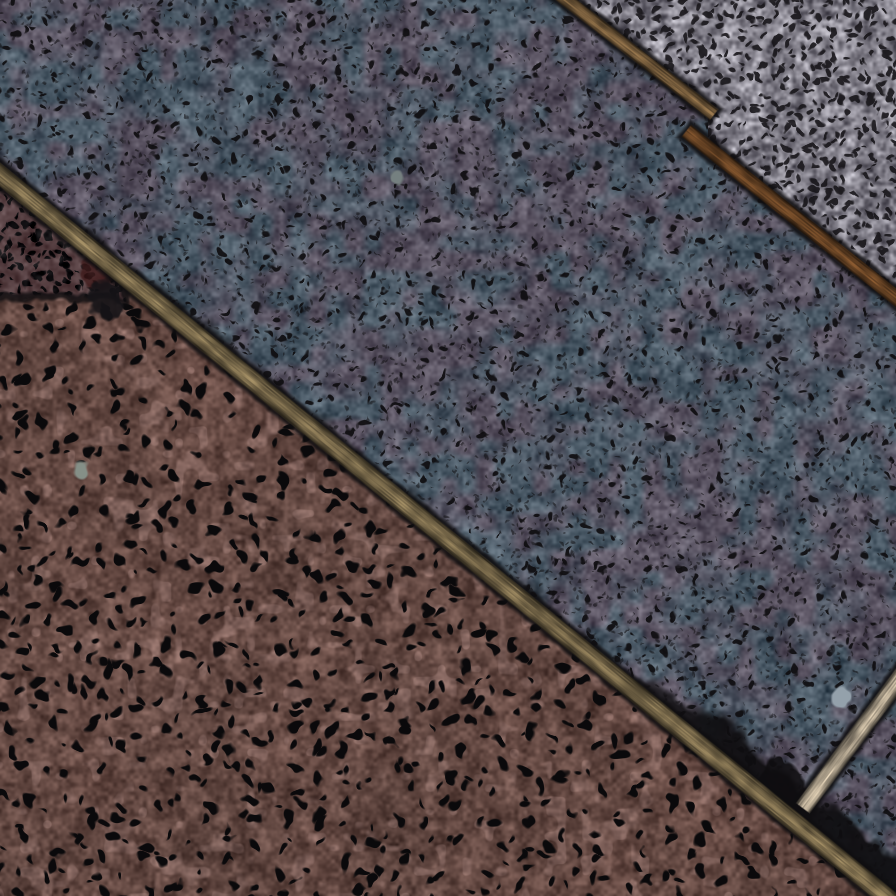
This texture is drawn by a WebGL 2 fragment shader. Its source:

```glsl
#version 300 es
precision highp float;

#define SLATE vec3(0.325, 0.335, 0.38)
#define BRICK vec3(0.385, 0.28, 0.255)
#define GRANITE vec3(0.50, 0.49, 0.53)
#define SOOT vec3(0.055, 0.05, 0.06)
#define BRASS vec3(0.47, 0.41, 0.29)
#define RUST vec3(0.40, 0.26, 0.14)
#define STEEL vec3(0.66, 0.61, 0.53)
#define SEAM_START vec2(0.0, 0.805)
#define SEAM_END vec2(0.983, 0.004)
#define SEAM_WIDTH 0.0105
#define GRAIN 0.20

uniform vec2 u_resolution;
out vec4 fragColor;

vec2 hash2(vec2 p) {
  vec3 h = fract(p.xyx * vec3(0.1031, 0.1030, 0.0973));
  h += dot(h, h.yzx + 33.33);
  return fract((h.xx + h.yz) * h.zy);
}

float noise(vec2 p) {
  vec2 i = floor(p), f = fract(p);
  f = f * f * (3.0 - 2.0 * f);
  vec2 e = vec2(0.0, 1.0);
  return mix(mix(hash2(i).x, hash2(i + e.yx).x, f.x),
             mix(hash2(i + e.xy).x, hash2(i + e.yy).x, f.x), f.y);
}

float fbm(vec2 p) {
  return 0.5 * noise(p) + 0.3 * noise(p * 2.1 + 7.0) + 0.2 * noise(p * 4.3 + 19.0);
}

// Coverage of randomly turned, ragged chips, at most one per cell
float chips(vec2 p, float cells, float size, float keep, float px) {
  vec2 q = p * cells;
  q += 0.4 * vec2(noise(q * 2.3), noise(q * 2.3 + 31.0));
  float d = 1.0;
  for (int j = -1; j <= 1; j++)
    for (int i = -1; i <= 1; i++) {
      vec2 id = floor(q) + vec2(i, j);
      vec2 r = hash2(id + 5.0), s = hash2(id + 71.3);
      float a = 6.283 * s.x;
      vec2 v = mat2(cos(a), sin(a), -sin(a), cos(a)) * (q - id - r);
      float radius = size * (0.5 + 0.8 * s.y);
      if (hash2(id + 143.7).x < keep) d = min(d, length(v * vec2(0.75, 1.35)) - radius);
    }
  float soft = max(0.07, px * cells);
  return 1.0 - smoothstep(-soft, soft, d);
}

// Signed distance to the line a-b, positive on its upper right
float side(vec2 p, vec2 a, vec2 b) {
  vec2 t = normalize(b - a);
  return dot(p - a, vec2(-t.y, t.x));
}

// Metal strip with a rounded profile, scratches and dark gaps
vec3 strip(vec3 ground, vec2 p, vec2 a, vec2 b, float w, vec3 tint, float px) {
  vec2 t = normalize(b - a);
  float along = dot(p - a, t), s = side(p, a, b);
  float ends = max(-along, along - length(b - a));
  float d = max(abs(s) - w, ends);
  float x = s / w;
  float scratch = noise(vec2(along * 45.0, s * 650.0));
  vec3 metal = tint * (0.62 + 0.4 * scratch + 0.28 * exp(-8.0 * (x + 0.1) * (x + 0.1)));
  metal *= 1.0 - 0.5 * smoothstep(0.55, 1.0, abs(x));
  metal *= 0.85 + 0.3 * noise(p * 80.0);
  float gap = 1.0 - smoothstep(0.0, 0.006, d - 0.002 * noise(p * 90.0));
  ground = mix(ground, SOOT, 0.85 * gap);
  return mix(ground, metal, 1.0 - smoothstep(-px, px, d));
}

float spot(vec2 p, vec2 c, float r) {
  float d = length((p - c) * vec2(1.0, 0.85)) + 0.005 * (noise(p * 130.0) - 0.5);
  return 1.0 - smoothstep(r - 0.002, r + 0.002, d);
}

void main() {
  vec2 p = gl_FragCoord.xy / u_resolution;
  float px = 1.0 / min(u_resolution.x, u_resolution.y);
  float seam = side(p, SEAM_START, SEAM_END);
  float broad = fbm(p * 9.0), mottle = fbm(p * 65.0), fine = noise(p * 210.0);
  float grain = (mottle - 0.5) * 1.4 + (fine - 0.5) * 0.7;

  // Slate band with teal and violet mottling
  vec3 slate = SLATE + mix(vec3(-0.035, 0.015, 0.02), vec3(0.025, -0.012, 0.0),
                           smoothstep(0.3, 0.65, 0.5 * broad + 0.5 * noise(p * 48.0)));
  slate += GRAIN * grain;
  slate = mix(slate, SOOT, 0.55 * chips(p + 3.0, 125.0, 0.22, 0.5, px));
  slate = mix(slate, SOOT, 0.92 * chips(p, 62.0, 0.20, 0.55, px));

  // Brick field with large black chips
  vec3 brick = BRICK * (0.88 + 0.24 * broad) + GRAIN * grain * vec3(1.0, 0.85, 0.8);
  brick += vec3(0.10, 0.09, 0.09) * smoothstep(0.68, 0.85, noise(p * 75.0 + 40.0));
  brick = mix(brick, SOOT * 0.7, chips(p + 1.7, 48.0, 0.255, 0.72, px));

  // Broken corner with coarse gravel and a dirty border
  float ragged = 0.018 * (fbm(p * 35.0) - 0.5);
  float corner = min(p.y - 0.667, 0.137 - p.x) + ragged;
  vec3 gravel = mix(vec3(0.33, 0.24, 0.25), SOOT, chips(p + 5.0, 92.0, 0.36, 0.95, px)) + 0.15 * grain;
  brick = mix(brick, gravel, smoothstep(-0.002, 0.003, corner));
  brick = mix(brick, vec3(0.24, 0.09, 0.09), 0.7 * spot(p, vec2(0.108, 0.697), 0.018));
  brick = mix(brick, SOOT, 0.8 * (1.0 - smoothstep(0.002, 0.008, abs(corner))));
  brick = mix(brick, SOOT * 1.5, 0.9 * spot(p + ragged, vec2(0.118, 0.665), 0.02));

  // Pale granite beyond the stepped upper joint
  vec3 granite = GRANITE + 0.42 * grain;
  granite = mix(granite, SOOT * 1.6, 0.9 * chips(p + 9.0, 84.0, 0.30, 0.93, px));
  float upper = p.x < 0.79 ? side(p, vec2(0.632, 1.0), vec2(0.797, 0.872))
                           : side(p, vec2(0.766, 0.854), vec2(1.0, 0.668));
  vec3 color = mix(slate, granite, smoothstep(-px, px, upper));
  color = mix(brick, color, smoothstep(-px, px, seam));

  // Soot gathered along the seam and around the cross strip
  float reach = 0.014 + 0.024 * smoothstep(0.68, 0.84, p.x) + 0.03 * (fbm(p * 30.0) - 0.5);
  float grime = smoothstep(0.006, -0.006, seam - reach) * step(0.0, seam);
  color = mix(color, SOOT, grime * mix(0.4, 0.93, smoothstep(0.62, 0.8, p.x)));
  color = mix(color, SOOT, 0.9 * spot(p + ragged, vec2(0.872, 0.124), 0.026));

  // Pale stray stones
  color = mix(color, vec3(0.58, 0.63, 0.67), spot(p, vec2(0.940, 0.222), 0.0105));
  color = mix(color, vec3(0.52, 0.56, 0.53), spot(p, vec2(0.091, 0.475), 0.0075));
  color = mix(color, vec3(0.46, 0.50, 0.50), spot(p, vec2(0.443, 0.802), 0.006));

  // Metal strips
  color = strip(color, p, vec2(0.60, 1.025), vec2(0.797, 0.872), 0.0075, mix(BRASS, RUST, 0.45), px);
  color = strip(color, p, vec2(0.766, 0.854), vec2(1.05, 0.628), 0.0085, RUST, px);
  color = strip(color, p, vec2(0.896, 0.098), vec2(1.05, 0.305), 0.0095, STEEL, px);
  vec2 run = SEAM_END - SEAM_START;
  color = strip(color, p, SEAM_START - 0.1 * run, SEAM_END + 0.1 * run, SEAM_WIDTH, BRASS, px);
  fragColor = vec4(clamp(color, 0.0, 1.0), 1.0);
}
```
